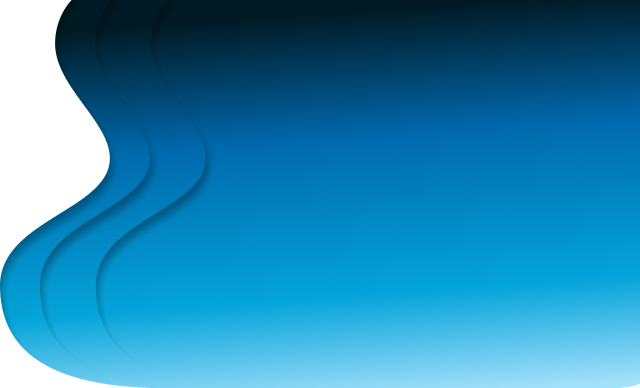
This background is drawn by a Shadertoy shader. Its source:

```glsl
// Lengths are in canvas heights
const vec3 PAPER = vec3(1.0);
const vec3 NIGHT = vec3(0.0, 0.105, 0.145);
const vec3 BLUE = vec3(0.0, 0.412, 0.675);
const vec3 CYAN = vec3(0.012, 0.643, 0.851);
const vec3 PALE = vec3(0.64, 0.88, 0.98);
const vec4 STOPS = vec4(0.961, 0.640, 0.232, -0.04); // heights of the four colours
const float TILT = 0.07;
const float TILT_CENTER = 0.824;

const float LAYER_SHIFT[3] = float[3](0.0, 0.103, 0.247);
const vec2 SHADOW_OFFSET = vec2(0.0043, -0.0193);
const vec2 SHADOW_BLUR = vec2(-0.017, 0.0215);
const float SHADOW_STRENGTH = 0.30;
const vec2 CORNER = vec2(0.06, 0.011);

// Chained cubic Bezier controls of the wavy edge, top to bottom
const int SEGMENTS = 4;
const vec2 EDGE[13] = vec2[13](
    vec2(0.1845, 1.0), vec2(0.157, 0.970), vec2(0.142, 0.929),
    vec2(0.142, 0.888), vec2(0.142, 0.777), vec2(0.283, 0.687),
    vec2(0.283, 0.592), vec2(0.283, 0.459), vec2(0.0, 0.433),
    vec2(0.0, 0.264), vec2(0.0, 0.129), vec2(0.082, 0.004),
    vec2(0.408, 0.0));

vec2 bezier(vec2 a, vec2 b, vec2 c, vec2 d, float t) {
    float s = 1.0 - t;
    return s * s * s * a + 3.0 * s * t * (s * b + t * c) + t * t * t * d;
}

vec2 bezierTangent(vec2 a, vec2 b, vec2 c, vec2 d, float t) {
    float s = 1.0 - t;
    return s * s * (b - a) + 2.0 * s * t * (c - b) + t * t * (d - c);
}

// Approximate signed distance to the edge, positive on its right
float edgeDistance(vec2 p) {
    int first = 0;
    for (int i = 1; i < SEGMENTS; i++) {
        if (p.y < EDGE[3 * i].y) first = 3 * i;
    }
    vec2 a = EDGE[first], b = EDGE[first + 1];
    vec2 c = EDGE[first + 2], d = EDGE[first + 3];

    // Each segment falls steadily, so bisect for the height of p
    float t = 0.5, stride = 0.25;
    for (int i = 0; i < 16; i++) {
        t += bezier(a, b, c, d, t).y > p.y ? stride : -stride;
        stride *= 0.5;
    }
    vec2 tangent = normalize(bezierTangent(a, b, c, d, t));
    return (p.x - bezier(a, b, c, d, t).x) * abs(tangent.y);
}

vec3 tiltedGradient(vec2 p) {
    float h = p.y - TILT * (p.x - TILT_CENTER);
    vec3 color = mix(NIGHT, BLUE, clamp((STOPS.x - h) / (STOPS.x - STOPS.y), 0.0, 1.0));
    color = mix(color, CYAN, clamp((STOPS.y - h) / (STOPS.y - STOPS.z), 0.0, 1.0));
    return mix(color, PALE, clamp((STOPS.z - h) / (STOPS.z - STOPS.w), 0.0, 1.0));
}

void mainImage(out vec4 fragColor, in vec2 fragCoord) {
    float pixel = 1.0 / iResolution.y;
    vec2 p = fragCoord * pixel;
    vec3 surface = tiltedGradient(p);
    vec3 color = PAPER;

    // Stacked layers, each shaded inside its edge
    for (int i = 0; i < 3; i++) {
        vec2 q = p - vec2(LAYER_SHIFT[i], 0.0);
        float cover = clamp(edgeDistance(q) / pixel + 0.5, 0.0, 1.0);
        float depth = edgeDistance(q - SHADOW_OFFSET);
        float shadow = 1.0 - smoothstep(SHADOW_BLUR.x, SHADOW_BLUR.y, depth);
        color = mix(color, surface * (1.0 - SHADOW_STRENGTH * shadow), cover);
    }

    // Rounded lower right corner
    float along = max(p.x - iResolution.x * pixel + CORNER.x, 0.0) / CORNER.x;
    float rise = CORNER.y * along * along;
    color = mix(PAPER, color, clamp((p.y - rise) / pixel + 0.5, 0.0, 1.0));

    fragColor = vec4(color, 1.0);
}
```
